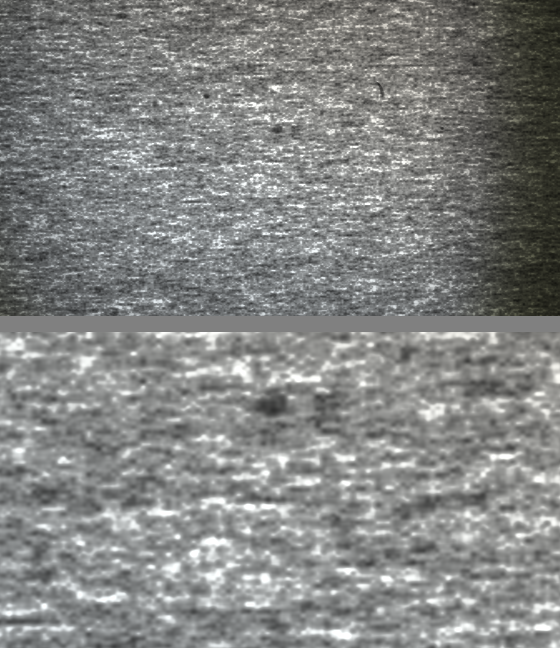
Top, the full canvas; bottom, a detail of the centre.
A WebGL 2 fragment shader for this texture:

```glsl
#version 300 es
precision highp float;

#define EXPOSURE 0.53
#define CONTRAST 0.98
#define SPARKLE 0.20
#define STREAK_FREQ vec2(16.0, 118.0)
#define DASH_FREQ vec2(44.0, 142.0)
#define GRAIN_FREQ vec2(108.0, 165.0)
#define FINE_FREQ vec2(190.0, 225.0)
#define SPECK_COUNT 9
#define COOL_TINT vec3(0.975, 1.005, 1.02)
#define WARM_TINT vec3(1.02, 1.0, 0.955)
#define OLIVE_TINT vec3(1.01, 1.03, 0.78)

uniform vec2 u_resolution;
out vec4 fragColor;

float hash(vec2 cell) {
    uvec2 q = uvec2(ivec2(cell)) * uvec2(1597u, 3813u);
    uint n = (q.x ^ (q.y << 7)) * 747796u + q.y * 9176u + 2891u;
    n = (n ^ (n >> 15)) * 2246823u;
    n = (n ^ (n >> 13)) * 326649u;
    return float((n ^ (n >> 16)) & 65535u) / 65535.0;
}

float valueNoise(vec2 p) {
    vec2 cell = floor(p);
    vec2 f = fract(p);
    f = f * f * (3.0 - 2.0 * f);
    float low = mix(hash(cell), hash(cell + vec2(1.0, 0.0)), f.x);
    float high = mix(hash(cell + vec2(0.0, 1.0)), hash(cell + 1.0), f.x);
    return mix(low, high, f.y);
}

float centredNoise(vec2 p) {
    return valueNoise(p) - 0.5;
}

// Horizontal brushing broken up by crystalline grain
float brushedRelief(vec2 p) {
    p.y += 0.006 * sin(p.x * 2.3 + 0.8) + 0.003 * centredNoise(p * vec2(7.0, 9.0));
    float streak = centredNoise(p * STREAK_FREQ + 17.0);
    float dash = centredNoise(p * DASH_FREQ + 61.0);
    float grain = centredNoise(p * GRAIN_FREQ + 113.0);
    float fine = centredNoise(p * FINE_FREQ + 251.0);
    float cloud = centredNoise(p * vec2(5.0, 14.0) + 37.0);
    return 0.42 * streak + 0.40 * dash + 0.48 * grain + 0.28 * fine + 0.12 * cloud;
}

// Broad lamp glow with dim sides
float lampLight(vec2 uv) {
    float left = mix(0.52, 1.0, smoothstep(-0.16, 0.26, uv.x + 0.10 * (uv.y - 0.5)));
    float right = mix(1.0, 0.32, smoothstep(0.70, 1.02, uv.x + 0.03 * (0.5 - uv.y)));
    float height = (uv.y - 0.47) / 0.53;
    vec2 core = (uv - vec2(0.52, 0.43)) / vec2(0.25, 0.38);
    return left * right * (1.0 - 0.19 * height * height) + 0.08 * exp(-dot(core, core));
}

// Scattered soft dust in the upper part
float dustShade(vec2 p, float aspect) {
    float shade = 0.0;
    for (int i = 0; i < SPECK_COUNT; i++) {
        float id = float(i);
        vec2 centre = vec2(hash(vec2(id, 3.0)) * aspect, mix(0.52, 0.95, hash(vec2(id, 8.0))));
        float size = mix(0.005, 0.016, pow(hash(vec2(id, 14.0)), 2.0));
        vec2 offset = (p - centre) * vec2(0.75, 1.0);
        float edge = length(offset) + 0.005 * centredNoise(p * 90.0);
        float cover = 1.0 - smoothstep(0.3 * size, 1.3 * size, edge);
        shade = max(shade, cover * mix(0.3, 0.55, fract(id * 0.618)));
    }
    return shade;
}

// Curved fibre, thicker at its lower end
float fibreShade(vec2 p, float aspect) {
    vec2 offset = p - vec2(0.658 * aspect, 0.705);
    float angle = atan(offset.y, offset.x);
    float span = smoothstep(-0.45, -0.2, angle) * (1.0 - smoothstep(0.6, 1.35, angle));
    float width = mix(0.007, 0.003, smoothstep(-0.1, 1.0, angle));
    float ring = abs(length(offset) - 0.043);
    return 0.5 * span * (1.0 - smoothstep(0.3 * width, 1.3 * width, ring));
}

void main() {
    vec2 uv = gl_FragCoord.xy / u_resolution;
    vec2 p = gl_FragCoord.xy / u_resolution.y;
    float aspect = u_resolution.x / u_resolution.y;

    float light = lampLight(uv);
    float relief = brushedRelief(p);
    float value = EXPOSURE * light * (1.0 + CONTRAST * relief);

    // Glints on the highest ridges
    value += SPARKLE * light * smoothstep(0.10, 0.46, relief);
    value *= 1.0 - max(dustShade(p, aspect), fibreShade(p, aspect));

    // Cool lower left, warm upper right, olive shadows at the sides
    float warmth = smoothstep(0.35, 1.35, 0.75 * uv.x + 0.75 * uv.y);
    vec3 tint = mix(COOL_TINT, WARM_TINT, warmth);
    tint = mix(OLIVE_TINT, tint, smoothstep(0.2, 0.72, light));
    fragColor = vec4(clamp(value * tint, 0.0, 1.0), 1.0);
}
```
